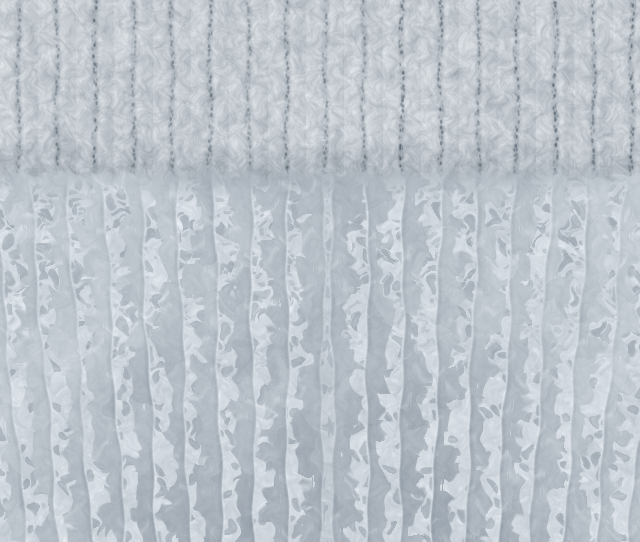
A WebGL 1 fragment shader for this texture:

```glsl
precision highp float;
// Frosted pale cloth: a plush hem with 17 dark stitched grooves lies above
// fanned, mirrored columns of icy flakes. Cellular noise makes the nap and
// the chipped flakes; layered sines bend every column a little differently.
uniform vec2 u_resolution;

vec2 hash2(vec2 p) {
  return fract(sin(vec2(dot(p, vec2(127.1, 311.7)), dot(p, vec2(269.5, 183.3)))) * 4375.85);
}

// x: distance to the nearest cell point, y: random value of that cell
vec2 cells(vec2 p) {
  vec2 base = floor(p), nearest = vec2(9.0, 0.0);
  for (int j = -1; j <= 1; j++) {
    for (int i = -1; i <= 1; i++) {
      vec2 id = base + vec2(float(i), float(j));
      vec2 h = hash2(id);
      float d = length(id + h - p);
      if (d < nearest.x) nearest = vec2(d, h.x);
    }
  }
  return nearest;
}

vec2 warp(vec2 p) {
  return p + 0.006 * sin(p.yx * vec2(83.0, 71.0) + 2.0 * sin(p * 47.0))
           + 0.003 * sin(p.yx * vec2(191.0, 167.0) + p * 60.0);
}

// Layered cellular noise, centred near zero
float nap(vec2 p) {
  float sum = 0.0, amp = 0.5;
  for (int i = 0; i < 4; i++) {
    sum += amp * (0.45 - cells(p).x);
    p = mat2(1.3, 1.1, -1.1, 1.3) * p + 7.3;
    amp *= 0.8;
  }
  return sum;
}

// Plush ribs between dotted, stitched grooves
float plushTone(vec2 p, float grain) {
  float u = (p.x - 0.034) / 0.0707;
  float groove = floor(u + 0.5);
  float f = u - groove + 0.03 * sin(p.y * 31.0 + groove * 2.3)
          + 0.012 * sin(p.y * 173.0 + groove * 5.0);
  float dots = smoothstep(0.55, 0.15, cells(vec2(u * 9.0, p.y * 100.0)).x);
  float weight = 0.45 + 0.55 * hash2(vec2(groove, 4.0)).x;
  float tone = 0.64 + 0.85 * grain - 0.14 * f;
  tone += 0.10 * sin(p.x * 29.0 + 2.0 * sin(p.y * 23.0)) * sin(p.y * 37.0 + p.x * 21.0);
  tone += 0.13 * exp(-pow((f - 0.13) / 0.07, 2.0));
  tone -= 0.22 * exp(-pow(f / 0.10, 2.0));
  tone -= weight * (0.12 + 1.25 * dots) * exp(-pow(f / 0.05, 2.0));
  return tone - 0.36 * smoothstep(0.755, 0.68, p.y);
}

// Flake columns that draw together towards the bottom
float iceTone(vec2 p, float grain) {
  float d = abs(p.x - 0.604), side = sign(p.x - 0.604);
  float s = d / (0.0602 + 0.0118 * p.y) + 0.05 + 0.2 * p.y;
  s += 0.05 * sin(p.y * 17.0 + floor(s + 0.5) * 2.1 + 0.4 * side);
  s += 0.03 * sin(p.y * 53.0 + floor(s + 0.5) * 4.1);
  float column = floor(s + 0.5);
  float t = s - column;
  vec2 q = warp(p);
  float high = smoothstep(0.15, 0.6, p.y);

  // Dim ground in broad blotches, with faint sagging creases
  vec2 blotch = cells(q * vec2(19.0, 13.0) + 5.0);
  float tone = 0.31 + 0.30 * grain + 0.26 * smoothstep(0.12, 0.6, d) + 0.10 * high;
  tone += 0.22 * (blotch.y - 0.5) - 0.16 * smoothstep(0.4, 0.0, p.y);
  tone += 0.06 * sin(p.x * 11.0 + 3.0 * sin(p.y * 9.0));
  float crease = fract(q.y * 11.0 + 0.12 * cos(6.283 * s) + 0.37 * column) - 0.5;
  tone += 0.22 * exp(-pow(crease / 0.07, 2.0)) * smoothstep(0.3, 0.7, cells(q * 14.0).y);

  // Flakes: smooth outer side, ragged inner side, broken into clumps
  vec2 lump = cells(q * vec2(27.0, 19.0));
  vec2 clump = cells(vec2(column * 5.3 + side, q.y * 17.0));
  float ragged = 0.13 + 0.60 * (0.48 - lump.x) + 0.42 * (clump.y - 0.45);
  float outer = smoothstep(-0.03, 0.03, 0.27 - t);
  float flake = outer * smoothstep(-0.04, 0.04, t + ragged);

  // Chips: round holes everywhere, thin slivers near the hem
  vec2 chip = cells(q * vec2(47.0, 38.0) + 3.0);
  vec2 sliver = cells(mat2(55.0, 30.0, -44.0, 76.0) * q);
  float hole = smoothstep(0.48, 0.36, chip.x) * step(0.66 - 0.10 * high, chip.y);
  hole = max(hole, high * smoothstep(0.46, 0.32, sliver.x) * step(0.55, sliver.y));
  hole *= smoothstep(0.27, 0.18, t);
  float shard = smoothstep(0.4, 0.28, sliver.x) * step(sliver.y, 0.25);
  float bright = 0.88 + 0.40 * grain + 0.22 * (lump.y - 0.5) + 0.14 * shard;
  float weight = mix(0.6, 0.95, smoothstep(0.0, 0.5, column));
  weight *= smoothstep(0.69, 0.62, p.y);
  tone = mix(tone, bright, flake * weight);
  float depth = 0.30 + 0.35 * chip.y;
  tone -= depth * hole * flake * weight;

  // Shaded rim beside the broken, crisp outer edge
  float broken = weight * (0.35 + 0.65 * clump.y);
  tone -= 0.20 * broken * exp(-pow((t - 0.33) / 0.05, 2.0));
  tone += 0.10 * broken * exp(-pow((t - 0.24) / 0.03, 2.0));
  return tone - 0.10 * smoothstep(0.63, 0.68, p.y);
}

void main() {
  vec2 p = gl_FragCoord.xy / u_resolution * vec2(1.18, 1.0);
  float grain = nap(warp(p) * vec2(44.0, 36.0));
  float hem = 0.68 + 0.004 * sin(p.x * 88.9 - 1.5) + 0.012 * grain;
  float onHem = smoothstep(-0.012, 0.012, p.y - hem);
  float tone = mix(iceTone(p, grain), plushTone(p, grain), onHem);
  tone = 0.5 + 1.35 * (tone - 0.55);
  vec3 color = mix(vec3(0.66, 0.69, 0.72), vec3(0.83, 0.85, 0.87), tone);
  color += vec3(-0.006, 0.0, 0.006) * (1.0 - onHem);
  gl_FragColor = vec4(color, 1.0);
}
```
